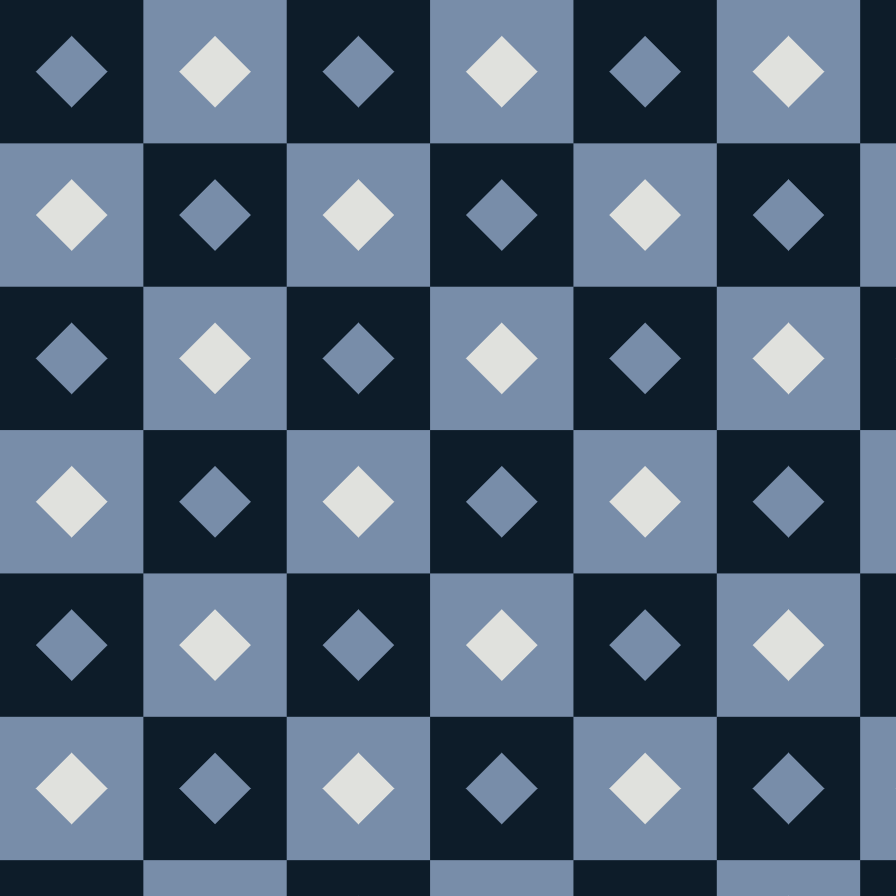
A Shadertoy shader for this pattern:

```glsl
// Two-tone checkerboard with a small diamond centred in every square.
#define CELLS 6.25          // squares along the canvas height
#define DIAMOND_RADIUS 0.25 // half diagonal, in squares
#define NAVY vec3(0.051, 0.110, 0.161)
#define BLUE vec3(0.471, 0.553, 0.663)
#define CREAM vec3(0.878, 0.882, 0.867)

// Signed distance to the nearest square edge: positive in even squares.
vec2 edgeDistance(vec2 p) {
    return 0.5 - abs(mod(p + 0.5, 2.0) - 1.0);
}

// Signed distance to a diamond centred on the origin.
float diamondDistance(vec2 p, float radius) {
    return (abs(p.x) + abs(p.y) - radius) * 0.70710678;
}

void mainImage(out vec4 fragColor, in vec2 fragCoord) {
    // Squares are counted from the upper left corner.
    float pixel = CELLS / iResolution.y;
    vec2 p = vec2(fragCoord.x, iResolution.y - fragCoord.y) * pixel;

    // Checkerboard: 1 in dark squares, 0 in light ones, smooth between.
    vec2 side = clamp(edgeDistance(p) / pixel, -0.5, 0.5);
    float dark = 0.5 + 2.0 * side.x * side.y;
    vec3 ground = mix(BLUE, NAVY, dark);

    // Diamonds: blue on dark squares, cream on light ones.
    float d = diamondDistance(fract(p) - 0.5, DIAMOND_RADIUS);
    float inside = clamp(0.5 - d / pixel, 0.0, 1.0);
    vec3 color = mix(ground, mix(CREAM, BLUE, dark), inside);

    fragColor = vec4(color, 1.0);
}
```
